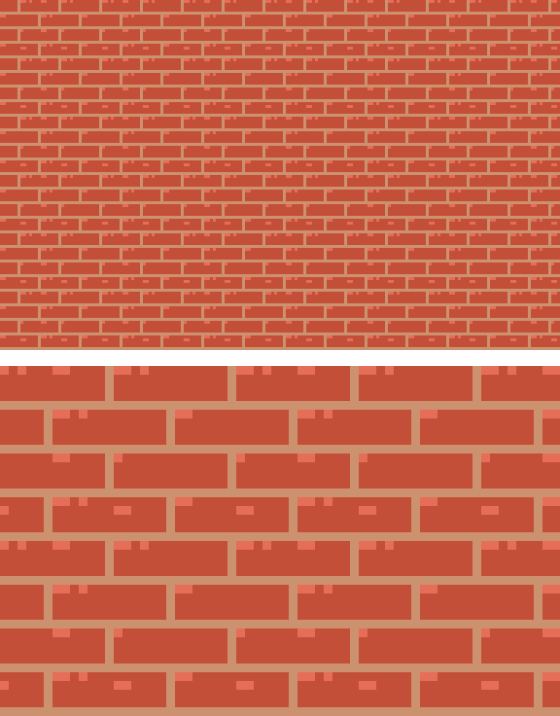
Top, the full canvas; bottom, a detail of the centre.
Give the GLSL for this pattern, as a WebGL 2 fragment shader.

```glsl
#version 300 es
precision highp float;
// Brick wall in running bond on a grid of 192 x 120 square cells: 24 courses of
// bricks 13 x 4 cells with one-cell mortar. Light chips repeat every two bricks
// and four courses; every edge is smoothed by its exact coverage of the pixel.

uniform vec2 u_resolution;
out vec4 outColor;

// Coverage of the band [start, start + width], given a pixel of size px
float band(float t, float start, float width, float px) {
  return clamp((0.5 * width - abs(t - start - 0.5 * width)) / px + 0.5, 0.0, 1.0);
}

// The same band, repeated once per period
float repeatBand(float t, float start, float width, float period, float px) {
  float center = start + 0.5 * width;
  float offset = mod(t - center + 0.5 * period, period) - 0.5 * period;
  return band(offset, -0.5 * width, width, px);
}

void main() {
  // Cell coordinates, with y measured down from the top
  vec2 grid = vec2(192.0, 120.0);
  vec2 px = grid / u_resolution;
  vec2 cell = gl_FragCoord.xy * px;
  cell.y = grid.y - cell.y;

  // Courses are split at mid-mortar, so each brick edge lies inside its course
  float course = floor((cell.y + 0.5) / 5.0);
  float y = cell.y - 5.0 * course;
  int kind = int(mod(course, 4.0));
  bool odd = kind == 1 || kind == 3;

  // Brick face, with joints shifted by half a brick on odd courses
  float joint = repeatBand(cell.x, odd ? 13.0 : 6.0, 1.0, 14.0, px.x);
  float face = band(y, 0.0, 4.0, px.y) * (1.0 - joint);

  // Chips along the top edge
  float chips;
  if (odd) {
    chips = repeatBand(cell.x, 0.0, 2.0, 14.0, px.x)
          + repeatBand(cell.x, 17.0, 1.0, 28.0, px.x);
  } else {
    chips = repeatBand(cell.x, 7.0, kind == 0 ? 2.0 : 1.0, 14.0, px.x)
          + repeatBand(cell.x, 14.0, 2.0, 28.0, px.x);
    if (kind == 0) chips += repeatBand(cell.x, 10.0, 1.0, 14.0, px.x);
  }
  chips *= band(y, 0.0, 1.0, px.y);

  // Chips set one cell lower, on every fourth course
  if (kind == 3)
    chips += repeatBand(cell.x, 7.0, 2.0, 14.0, px.x) * band(y, 1.0, 1.0, px.y);

  // Blend by area: chips are part of the face, mortar is what remains
  vec3 mortar = vec3(0.80, 0.57, 0.43);
  vec3 brick = vec3(0.77, 0.31, 0.22);
  vec3 chip = vec3(0.90, 0.43, 0.35);
  vec3 color = mortar + face * (brick - mortar) + min(chips, 1.0) * (chip - brick);
  outColor = vec4(color, 1.0);
}
```
